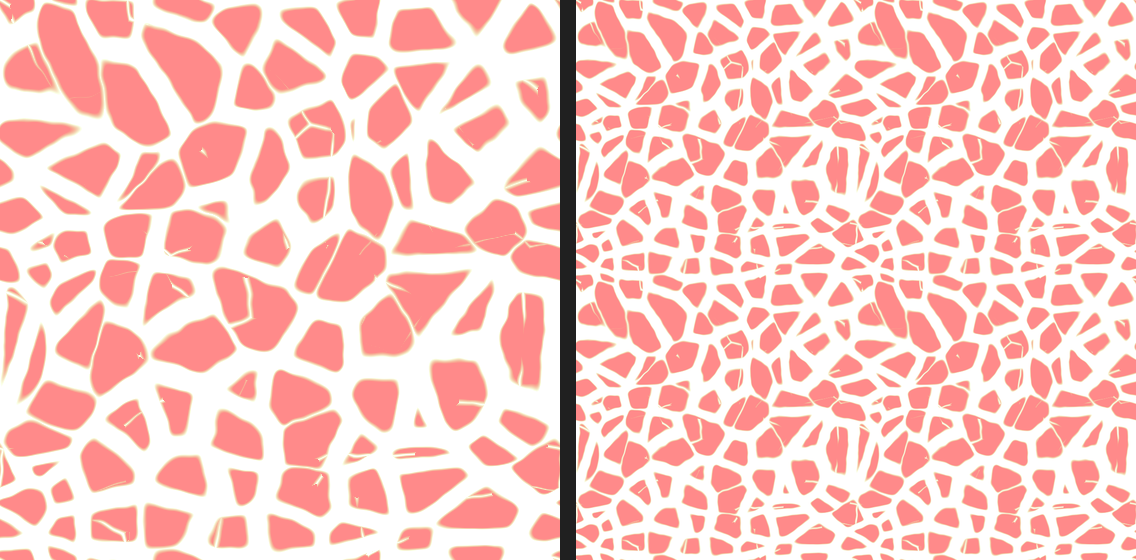
Left, the tile; right, the same tile 2 across and 2 down.
Reproduce this pattern procedurally as a three.js fragment shader.

```glsl
varying vec2 vUv;

#define CELLS 10.0         // web cells across the canvas
#define BAND 0.175         // half width of the broad strands, in cells
#define THIN 0.024         // half width of the fine strands, in cells
#define THIN_SHARE 0.17    // share of strands that stay fine
#define CRACK_CELLS 9.0    // cells of the crack layer
#define CRACK_SHARE 0.36   // share of crack edges that show
#define SIZE_SPREAD 0.38   // variety of cell sizes
#define BEND 0.10          // broad distortion, in canvas units
#define RAGGED 0.005       // fine distortion of the outlines
#define SOFT 0.0056        // width of the tinted rim

const vec3 FLESH = vec3(1.0, 0.54, 0.54);

vec3 hash3(vec2 p) {
  vec3 q = fract(p.xyx * vec3(0.1031, 0.1030, 0.0973));
  q += dot(q, q.yxz + 33.33);
  return fract((q.xxy + q.yzz) * q.zyx);
}

// Value noise with two channels that wraps after n periods
vec2 noise(vec2 uv, float n, float seed) {
  vec2 p = uv * n, i = floor(p), f = fract(p);
  f = f * f * (3.0 - 2.0 * f);
  vec2 a = hash3(mod(i, n) + seed).xy;
  vec2 b = hash3(mod(i + vec2(1.0, 0.0), n) + seed).xy;
  vec2 c = hash3(mod(i + vec2(0.0, 1.0), n) + seed).xy;
  vec2 d = hash3(mod(i + 1.0, n) + seed).xy;
  return mix(mix(a, b, f.x), mix(c, d, f.x), f.y);
}

// Site of a cell relative to p, its power distance and its random key
vec4 site(vec2 cell, vec2 p, float n, float seed) {
  vec3 h = hash3(mod(cell, n) + seed);
  vec2 r = cell + h.xy - p;
  return vec4(r, dot(r, r) - SIZE_SPREAD * h.z, fract(h.z * 17.0 + h.x * 5.0));
}

// Signed distance to the strands of a wrapped power diagram, in canvas units;
// every shared edge draws its own half width from the keys of its two cells
float web(vec2 uv, float n, float seed, float thin, float wide, float share, float k) {
  vec2 p = uv * n, base = floor(p);
  vec4 own = vec4(0.0, 0.0, 1e3, 0.0);
  for (int y = -2; y <= 2; y++)
    for (int x = -2; x <= 2; x++) {
      vec4 s = site(base + vec2(float(x), float(y)), p, n, seed);
      if (s.z < own.z) own = s;
    }
  float sum = 1e-9;
  for (int y = -2; y <= 2; y++)
    for (int x = -2; x <= 2; x++) {
      vec4 s = site(base + vec2(float(x), float(y)), p, n, seed);
      float gap = length(s.xy - own.xy);
      if (gap > 0.001) {
        float key = fract(s.w + own.w);
        float w = mix(thin, wide * (0.7 + 0.5 * key), smoothstep(share, share + 0.08, key));
        sum += exp(-k * ((s.z - own.z) / (2.0 * gap) - w));
      }
    }
  return -log(sum) / (k * n);
}

// Rim runs from flesh through tan and cream to white
vec3 rimColor(float t) {
  vec3 blend = vec3(t, min(1.17 * t, 1.0), pow(t, 1.7));
  vec3 c = mix(FLESH, vec3(1.0), blend);
  c.r -= 0.16 * t * (1.0 - t);
  return c;
}

void main() {
  // Bend the cells, then fray their outlines
  vec2 uv = vUv + BEND * (noise(vUv, 4.0, 11.0) - 0.5);
  uv += RAGGED * (noise(vUv, 44.0, 71.0) - 0.5);

  // Broad web, with tapering cracks inside its openings
  float d = web(uv, CELLS, 3.0, THIN, BAND, THIN_SHARE, 24.0);
  float crack = web(uv, CRACK_CELLS, 37.0, -0.12, 0.024, 1.0 - CRACK_SHARE, 60.0);
  crack += 0.006 * smoothstep(0.45, 0.8, noise(vUv, 13.0, 53.0).x);
  d = min(d, crack);

  float soft = SOFT * (0.65 + 0.7 * noise(vUv, 18.0, 91.0).y);
  gl_FragColor = vec4(rimColor(clamp(0.5 - d / soft, 0.0, 1.0)), 1.0);
}
```
